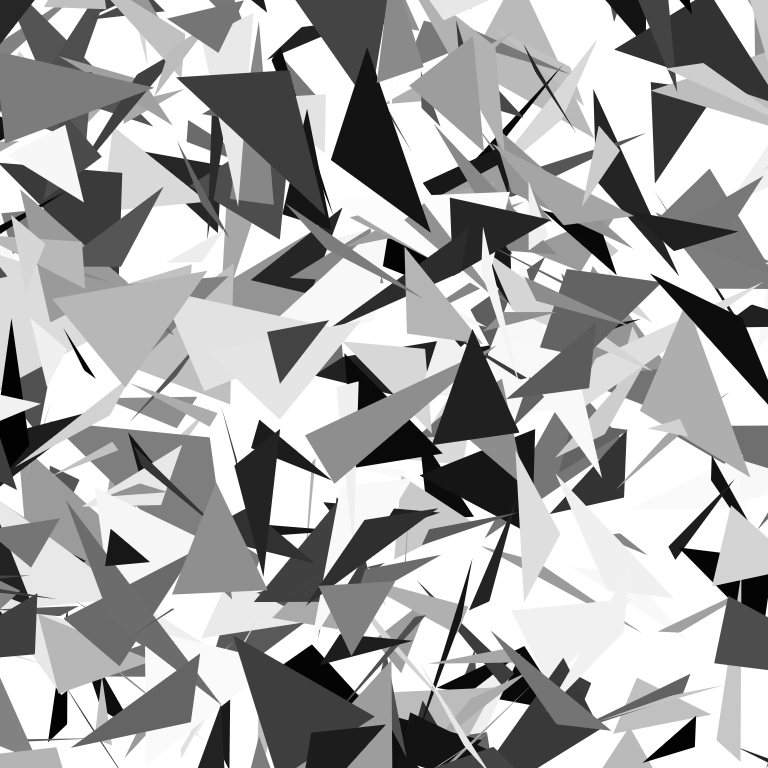
A Shadertoy shader for this background:

```glsl
// Scattered opaque grey triangles and slivers overlapping on white.

// Integer hash: three uniform values in 0..1 for a shard and a channel.
vec3 hash3(int shard, int channel) {
    uvec3 v = uvec3(shard, channel, 17) * 1664525u + 1013904223u;
    v.x += v.y * v.z; v.y += v.z * v.x; v.z += v.x * v.y;
    v ^= v >> 16u;
    v.x += v.y * v.z; v.y += v.z * v.x; v.z += v.x * v.y;
    return vec3(v >> 8u) / 16777216.0;
}

float cross2(vec2 a, vec2 b) {
    return a.x * b.y - a.y * b.x;
}

// Antialiased coverage of the half-plane left of edge a-b.
float edgeCoverage(vec2 p, vec2 a, vec2 b, float winding, float pixel) {
    vec2 edge = b - a;
    float inside = winding * cross2(edge, p - a) / max(length(edge), 1e-5);
    return clamp(0.5 + inside / pixel, 0.0, 1.0);
}

// Summing the edge losses keeps slivers thinner than a pixel faint.
float triangleCoverage(vec2 p, vec2 a, vec2 b, vec2 c, float pixel) {
    float winding = cross2(b - a, c - a) < 0.0 ? -1.0 : 1.0;
    return max(0.0, edgeCoverage(p, a, b, winding, pixel)
                  + edgeCoverage(p, b, c, winding, pixel)
                  + edgeCoverage(p, c, a, winding, pixel) - 2.0);
}

void mainImage(out vec4 fragColor, in vec2 fragCoord) {
    float pixel = 1.0 / iResolution.y;
    vec2 p = fragCoord * pixel;
    vec2 canvas = vec2(iResolution.x * pixel, 1.0);
    int shardCount = int(400.0 * canvas.x);

    // Composite front to back, stopping once the pixel is opaque.
    float shade = 0.0;
    float visible = 1.0;
    for (int i = 0; i < shardCount && visible > 0.002; i++) {
        vec3 placement = hash3(i, 0);
        vec2 center = mix(vec2(-0.1), canvas + 0.1, placement.xy);
        vec2 offset = abs(p - center);
        if (max(offset.x, offset.y) > 0.15 + pixel) continue;

        // Three random corners in a box around the center.
        float size = mix(0.19, 0.3, hash3(i, 3).x);
        vec3 x = center.x + size * (hash3(i, 1) - 0.5);
        vec3 y = center.y + size * (hash3(i, 2) - 0.5);
        float coverage = triangleCoverage(p, vec2(x.x, y.x), vec2(x.y, y.y),
                                          vec2(x.z, y.z), pixel);
        shade += visible * coverage * placement.z;
        visible *= 1.0 - coverage;
    }

    // White ground shows through the gaps.
    fragColor = vec4(vec3(shade + visible), 1.0);
}
```
